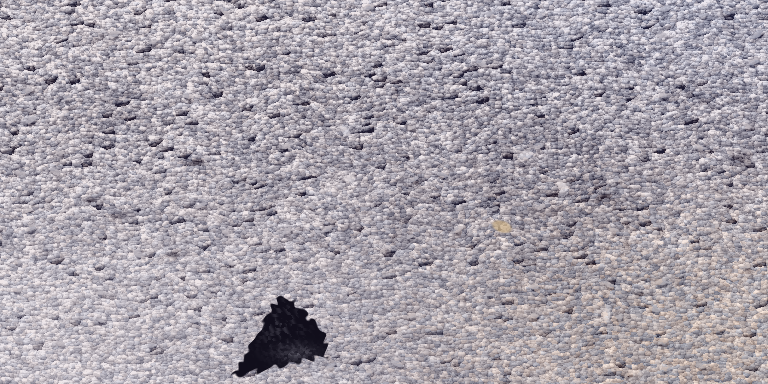
A WebGL 1 fragment shader for this texture:

```glsl
precision highp float;
uniform vec2 u_resolution;

vec2 hash2(vec2 p) {
  vec3 q = fract(p.xyx * vec3(0.1031, 0.1030, 0.0973));
  q += dot(q, q.yzx + 33.33);
  return fract((q.xx + q.yz) * q.zy);
}

// Cellular stones: x = random tone, y = light from upper left, z = crack
vec3 gravel(vec2 p) {
  vec2 cell = floor(p), nearest = vec2(0.0), id = vec2(0.0);
  float d1 = 9.0, d2 = 9.0;
  for (int j = -1; j <= 1; j++) {
    for (int i = -1; i <= 1; i++) {
      vec2 c = cell + vec2(float(i), float(j));
      vec2 toPoint = p - c - 0.1 - 0.8 * hash2(c + 17.0);
      float d = length(toPoint);
      if (d < d1) {
        d2 = d1;
        d1 = d;
        nearest = toPoint;
        id = c;
      } else {
        d2 = min(d2, d);
      }
    }
  }
  return vec3(hash2(id + 71.0).x - 0.5, dot(nearest, vec2(-0.4, 0.9)),
              1.0 - smoothstep(0.0, 0.3, d2 - d1));
}

float waves(vec2 p) {
  return sin(p.x + 1.7 * sin(p.y * 0.8)) * sin(p.y + 1.3 * sin(p.x * 0.7));
}

float spot(vec2 p, vec2 centre, vec2 radius) {
  return exp(-dot((p - centre) / radius, (p - centre) / radius));
}

float pebble(vec2 p, vec2 centre, vec2 radius, float slope) {
  vec2 q = p - centre;
  q.y -= slope * q.x;
  return 1.0 - smoothstep(0.7, 1.2, length(q / radius));
}

// Ragged pit: flat base, sloping flanks, negative inside
float pit(vec2 p) {
  p += 0.006 * vec2(sin(p.y * 170.0 + 3.0 * sin(p.x * 70.0)),
                    sin(p.x * 150.0 + 2.0 * sin(p.y * 90.0)));
  float left = dot(p - vec2(0.628, 0.055), vec2(-0.87, 0.49));
  float right = dot(p - vec2(0.850, 0.125), vec2(0.72, 0.69));
  float base = dot(p - vec2(0.750, 0.051), vec2(0.22, -0.97));
  float d = max(max(left, right), max(base, max(p.x - 0.849, p.y - 0.224)));
  float notch = length((p - vec2(0.663, 0.183)) * vec2(0.8, 1.3)) - 0.025;
  return max(d, -notch);
}

void main() {
  vec2 p = gl_FragCoord.xy / u_resolution.y;
  p.x += 1.0 - 0.5 * u_resolution.x / u_resolution.y;
  vec2 warped = p + 0.004 * vec2(sin(p.y * 31.0), sin(p.x * 23.0));

  // Three stone sizes, flattened by the viewing angle
  vec3 coarse = gravel(warped * vec2(33.0, 55.0));
  vec3 medium = gravel(warped * vec2(66.0, 104.0) + 40.0);
  vec3 fine = gravel(warped * vec2(125.0, 170.0) + 90.0);
  float rough = 0.75 + 0.35 * smoothstep(0.1, 0.8, p.y);

  // Broad light and worn patches
  float tone = 0.685 + 0.02 * waves(p * vec2(6.0, 10.0));
  tone += 0.08 * spot(p, vec2(0.1, 0.15), vec2(0.7, 0.35));
  tone += 0.05 * spot(p, vec2(0.5, 1.0), vec2(1.2, 0.15));
  tone -= 0.05 * spot(p, vec2(1.2, 0.5), vec2(0.5, 0.4));
  tone -= 0.07 * spot(p, vec2(0.30, 0.70), vec2(0.10, 0.09));
  tone -= 0.04 * spot(p, vec2(1.55, 0.60), vec2(0.3, 0.25));

  // Stone faces and shaded gaps
  float relief = 0.14 * coarse.x + 0.16 * coarse.y - 0.09 * coarse.z;
  relief += 0.17 * medium.x + 0.16 * medium.y - 0.08 * medium.z;
  relief += 0.24 * fine.x + 0.08 * fine.y;
  tone += rough * (relief + 0.03);
  float hollow = smoothstep(0.40, 0.46, -coarse.x) * smoothstep(0.1, -0.3, coarse.y);
  tone -= 0.30 * hollow * rough;

  // Larger pale stones with a shadow beneath each
  vec2 grid = p * vec2(9.0, 14.0);
  vec2 cell = floor(grid), rnd = hash2(cell + 5.0);
  vec2 stone = (cell + 0.25 + 0.5 * rnd) / vec2(9.0, 14.0);
  float present = step(0.62, hash2(cell + 31.0).x);
  vec2 size = vec2(0.014, 0.008) * (0.6 + 0.5 * rnd.y);
  float slope = rnd.x - 0.5;
  tone -= 0.20 * present * pebble(p, stone - vec2(-0.003, 0.007), size, slope);
  tone = mix(tone, 0.73 + 0.06 * medium.x, 0.8 * present * pebble(p, stone, size, slope));

  // Distinct bright chips and dark hollows
  float chips = pebble(p, vec2(0.899, 0.660), vec2(0.014, 0.012), -0.6);
  chips += pebble(p, vec2(0.911, 0.535), vec2(0.018, 0.009), 0.0);
  chips += pebble(p, vec2(1.369, 0.596), vec2(0.018, 0.013), 0.3);
  chips += pebble(p, vec2(1.465, 0.515), vec2(0.014, 0.012), -0.6);
  chips += pebble(p, vec2(1.580, 0.180), vec2(0.010, 0.020), 0.2);
  tone = mix(tone, 0.84 + 0.1 * fine.x, 0.85 * min(chips, 1.0));
  float dark = spot(p, vec2(1.925, 0.585), vec2(0.024, 0.017));
  dark += spot(p, vec2(0.508, 0.576), vec2(0.026, 0.010));
  dark += spot(p, vec2(0.312, 0.440), vec2(0.028, 0.010));
  dark += spot(p, vec2(0.456, 0.336), vec2(0.024, 0.008));
  dark += spot(p, vec2(0.234, 0.478), vec2(0.018, 0.010));
  dark += spot(p, vec2(1.575, 0.487), vec2(0.022, 0.010));
  tone -= 0.38 * dark * (0.8 + medium.x);

  // Violet shadows, neutral lights, sandy lower right
  tone = clamp(tone, 0.12, 0.92);
  vec3 color = vec3(tone + 0.005, tone - 0.018, tone + mix(0.065, -0.005, tone));
  float sandy = smoothstep(0.7, 1.9, p.x) * smoothstep(0.65, 0.1, p.y);
  color += vec3(0.02, 0.005, -0.03) * sandy;
  color += vec3(0.05, 0.0, -0.05) * medium.x * (0.5 + sandy);
  color += vec3(-0.015, 0.0, 0.02) * smoothstep(0.5, 1.0, p.y) * smoothstep(0.6, 1.8, p.x);
  color = mix(color, vec3(0.77, 0.67, 0.53) + 0.15 * fine.x,
              0.8 * pebble(p, vec2(1.307, 0.410), vec2(0.026, 0.016), -0.2));

  // Pit interior with faint slanted debris
  float d = pit(p);
  float streak = pow(0.5 + 0.5 * sin(p.x * 150.0 + p.y * 75.0 + 6.0 * medium.x), 4.0);
  float debris = 0.13 * streak * spot(p, vec2(0.73, 0.15), vec2(0.06, 0.07));
  debris += (0.16 + 0.2 * fine.x) * spot(p, vec2(0.775, 0.080), vec2(0.05, 0.022));
  vec3 interior = vec3(0.065, 0.055, 0.105) + max(debris, 0.0);
  float blur = max(0.003, 0.8 / u_resolution.y);
  color = mix(interior, color, smoothstep(-blur, blur, d));
  gl_FragColor = vec4(clamp(color, 0.0, 1.0), 1.0);
}
```
